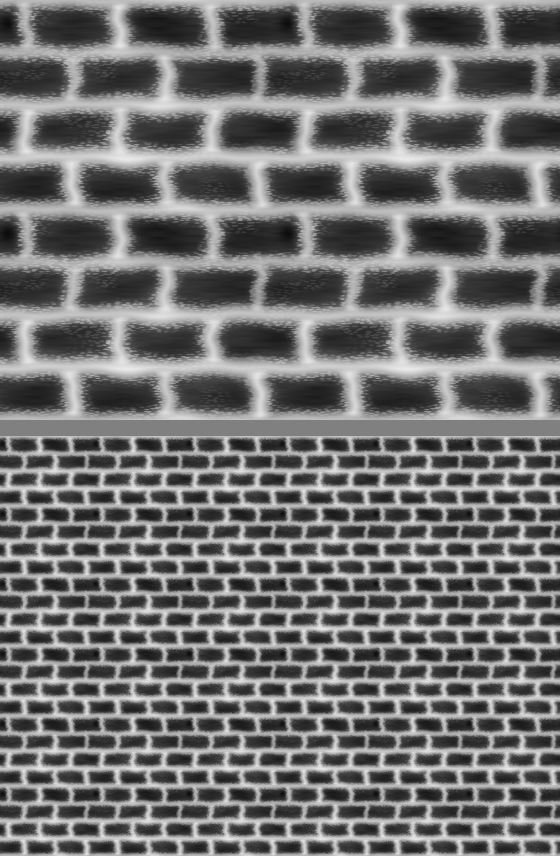
Top, the tile; bottom, the same tile 3 across and 3 down.
Reproduce this texture procedurally as a Shadertoy shader.

```glsl
// Dark, worn bricks in running bond with pale, glowing mortar joints.
// Each joint is a soft band around a distance, with a ragged lip; wrapped
// streak noise and cellular flecks add wear. One tile is 3 by 4 bricks, 2 x 2.

const float TAU = 6.2831853;
const vec2 BRICKS = vec2(6.0, 8.0);    // bricks across and down the canvas
const vec2 TILES = vec2(2.0);          // repeats of the worn pattern
const float BRICK_ASPECT = 16.0 / 9.0;
const float MORTAR = 0.95;

// Strength of upright joints: three per course, four courses
const float UPRIGHT[12] = float[12](
    0.50, 1.00, 0.65,   0.50, 0.90, 0.25,
    0.95, 0.80, 0.95,   1.00, 0.75, 1.00);
// Strength of each bed joint, and where along the tile it swells
const vec4 BED = vec4(0.68, 0.48, 0.75, 0.88);
const vec4 SWELL_AT = vec4(0.65, 0.42, 0.57, 0.45);

float hash(vec2 p) {
    vec3 q = fract(p.xyx * vec3(0.1031, 0.1030, 0.0973));
    q += dot(q, q.yzx + 33.33);
    return fract((q.x + q.y) * q.z);
}

// Value noise that wraps after one tile
float noise(vec2 t, vec2 cells) {
    vec2 p = t * cells, i = floor(p), f = fract(p);
    f = f * f * (3.0 - 2.0 * f);
    vec2 a = mod(i, cells), b = mod(i + 1.0, cells);
    return mix(mix(hash(a), hash(vec2(b.x, a.y)), f.x),
               mix(hash(vec2(a.x, b.y)), hash(b), f.x), f.y);
}

// Distance to the nearest scattered point, wrapping after one tile
float cellular(vec2 t, vec2 cells) {
    vec2 p = t * cells, i = floor(p);
    float nearest = 2.0;
    for (int y = -1; y <= 1; y++)
    for (int x = -1; x <= 1; x++) {
        vec2 c = i + vec2(x, y), w = mod(c, cells);
        vec2 point = c + vec2(hash(w + 7.0), hash(w + 61.0));
        nearest = min(nearest, length(p - point));
    }
    return nearest;
}

// Smooth bump along a wrapped coordinate, 1 at the given place
float swell(float x, float place, float sharpness) {
    return exp(sharpness * (cos(TAU * (x - place)) - 1.0));
}

// Coverage of a joint: soft core, ragged lip and wide halo
float joint(float d, float strength, float rag) {
    d = abs(d);
    float width = mix(0.10, 0.185, strength);
    float core = exp(-d * d / (width * width));
    float lip = 1.0 - smoothstep(-0.025, 0.025, d + rag - width);
    return (0.55 * core + 0.15 * lip) * mix(0.7, 1.0, strength)
         + 0.17 * strength * exp(-5.0 * d);
}

void mainImage(out vec4 fragColor, in vec2 fragCoord) {
    vec2 uv = fragCoord / iResolution.xy;
    uv.y = 1.0 - uv.y;                 // count courses downwards
    vec2 tile = uv * TILES;

    // Wear shared by joints and bricks
    float streak = noise(tile, vec2(30.0, 96.0));
    float patchy = noise(tile, vec2(9.0, 12.0));
    float rag = 0.14 * (streak - 0.5) + 0.06 * (patchy - 0.5);

    // Bed joints with a slight wave
    float wave = 0.020 * sin(TAU * (2.0 * tile.x + tile.y))
               + 0.014 * sin(TAU * (5.0 * tile.x - 2.0 * tile.y));
    float y = uv.y * BRICKS.y + wave;
    float bed = floor(y + 0.5);
    int bedId = int(mod(bed, 4.0));
    float bedStrength = BED[bedId] + 0.35 * swell(tile.x, SWELL_AT[bedId], 7.0);
    float bedCover = joint(y - bed, bedStrength, rag * 0.7);

    // Upright joints, offset by half a brick on every other course
    float course = mod(floor(y), BRICKS.y);
    float bend = 0.022 * sin(TAU * (uv.y * 8.0 + 0.3 * course))
               + 0.012 * sin(TAU * (tile.y * 9.0 + tile.x));
    float x = uv.x * BRICKS.x - 0.28 - 0.5 * mod(course, 2.0) + bend;
    float column = floor(x + 0.5);
    float uprightStrength = UPRIGHT[int(mod(course, 4.0)) * 3 + int(mod(column, 3.0))];
    vec2 jointId = vec2(mod(column, BRICKS.x), course);
    uprightStrength += 0.14 * (hash(jointId + 19.0) - 0.5) + 0.2 * (patchy - 0.5);
    uprightStrength = clamp(uprightStrength, 0.05, 1.0);
    float uprightCover = joint((x - column) * BRICK_ASPECT, uprightStrength, rag);
    uprightCover *= smoothstep(0.0, 0.13, abs(y - bed));
    float cover = 1.0 - (1.0 - bedCover) * (1.0 - uprightCover);

    // Brick face: per-brick tone, stains, fine grain and a sooty end
    vec2 brickId = vec2(mod(floor(x), 3.0), mod(course, 4.0));
    float face = 0.145 + 0.05 * (hash(brickId + 5.0) - 0.5);
    face += 0.035 * step(0.5, brickId.y) * step(brickId.y, 1.5);
    face += 0.10 * (noise(tile, vec2(7.0, 13.0)) - 0.5);
    face += 0.045 * (noise(tile, vec2(16.0, 90.0)) - 0.5);
    face *= 1.0 - 0.85 * swell(tile.x, 0.03, 45.0) * swell(tile.y, 0.11, 30.0);

    // Pale flecks, denser beside the mortar
    float fleck = 1.0 - smoothstep(0.22, 0.48, cellular(tile, vec2(38.0, 88.0)));
    float edgeWear = smoothstep(0.03, 0.22, cover) * (1.0 - smoothstep(0.45, 0.8, cover));
    float scuff = smoothstep(0.58, 0.85, noise(tile + 0.37, vec2(8.0, 11.0)));
    face += fleck * (0.24 * edgeWear * (0.4 + patchy) + 0.10 * scuff);

    float grey = mix(max(face, 0.01), MORTAR, clamp(cover, 0.0, 1.0));
    fragColor = vec4(vec3(grey), 1.0);
}
```
